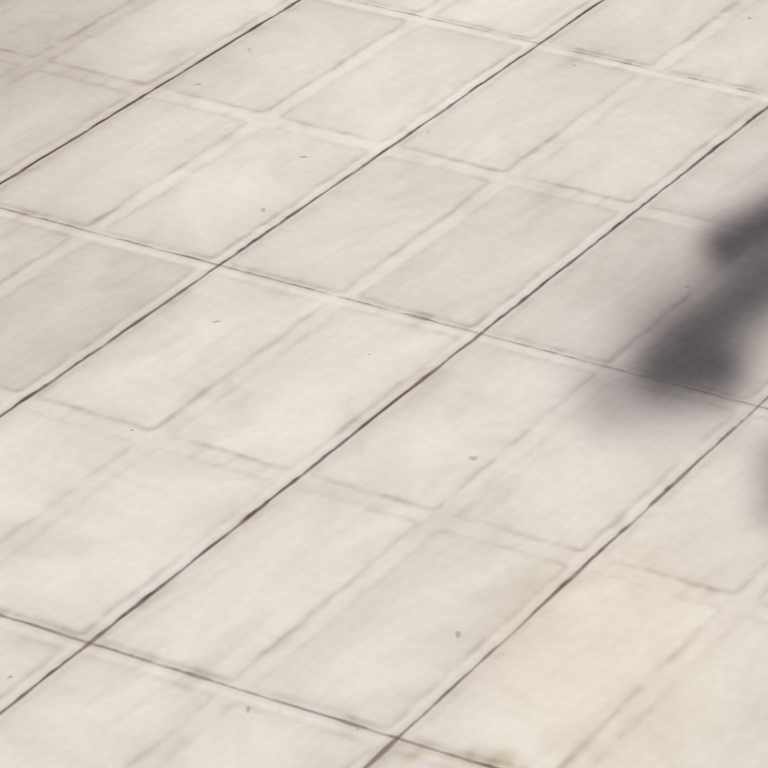
Write a Shadertoy shader that draws this texture.

```glsl
// Pale concrete paving seen at an angle: slabs of 2 x 2 recessed panels with dark joints.
// A projective map gives slab coordinates; rounded boxes form the panels, layered sines
// and cellular pits give the wear, and soft capsules lay a shadow over the right side.

float hash(vec2 p) {
    p = fract(p * vec2(0.1031, 0.1137));
    p += dot(p, p.yx + 33.33);
    return fract((p.x + p.y) * p.x * 97.0);
}

// Warped, rotated sine layers, roughly -1 to 1
float mottle(vec2 p, int layers) {
    float sum = 0.0, amp = 0.5;
    for (int i = 0; i < layers; i++) {
        p = mat2(0.8, 0.6, -0.6, 0.8) * p * 1.7 + 1.3;
        p += 0.8 * sin(p.yx * 0.7 + float(i));
        sum += amp * sin(p.x) * cos(p.y * 1.1);
        amp *= 0.72;
    }
    return sum;
}

// Sparse dark pits, one candidate per cell
float pits(vec2 p) {
    vec2 cell = floor(p);
    vec2 centre = 0.3 + 0.4 * vec2(hash(cell + 3.0), hash(cell + 17.0));
    float radius = 0.04 + 0.08 * hash(cell + 41.0);
    float d = length(fract(p) - centre);
    return step(0.94, hash(cell + 7.0)) * (1.0 - smoothstep(radius * 0.3, radius, d));
}

float roundedBox(vec2 p, vec2 halfSize, float r) {
    vec2 d = abs(p) - halfSize + r;
    return length(max(d, 0.0)) + min(max(d.x, d.y), 0.0) - r;
}

// Soft capsule from a to b
float softCapsule(vec2 p, vec2 a, vec2 b, float r) {
    vec2 ab = b - a;
    float d = length(p - a - ab * clamp(dot(p - a, ab) / dot(ab, ab), 0.0, 1.0)) / r;
    return exp(-d * d);
}

void mainImage(out vec4 fragColor, in vec2 fragCoord) {
    vec2 uv = fragCoord / iResolution.xy;
    vec2 q = vec2(uv.x, 1.0 - uv.y);
    float soft = 0.001 + 0.6 / iResolution.y;

    // Canvas to slab plane: x counts the long joints, y the cross joints
    mat3 plane = mat3(0.332, 0.0788, -0.03, -0.5254, 0.2897, -0.135, 0.6185, 0.4362, 1.0);
    vec3 h = inverse(plane) * vec3(q, 1.0);
    vec2 g = h.xy / h.z;
    vec2 size = vec2(0.275, 0.513);
    vec2 p = g * size;

    // Surface noise, streaked along the slabs
    float clouds = mottle(p * vec2(16.0, 10.0), 5);
    float grain = mottle(p * vec2(170.0, 130.0), 4);
    float wobble = mottle(p * 30.0 + 9.0, 4);
    float patches = mottle(p * vec2(42.0, 30.0) + 57.0, 3);

    // Recessed panels between pale ridges
    vec2 panel = floor(g * 2.0), slab = floor(g);
    vec2 local = (fract(g * 2.0) - 0.5) * size * 0.5;
    float box = roundedBox(local, size * 0.25 - vec2(0.0085, 0.0095), 0.007) + 0.0016 * wobble;
    float inside = 1.0 - smoothstep(-0.004, 0.004, box);
    vec3 ridge = vec3(0.885, 0.85, 0.815) - 0.03 * smoothstep(0.0, 0.8, patches);
    vec3 face = vec3(0.885, 0.855, 0.818) + 0.03 * (hash(panel + 50.0) - 0.5);
    face += 0.035 * (hash(slab + 20.0) - 0.5);
    vec3 col = mix(ridge, face, inside);

    // Grimy panel borders, stronger on the lower right sides and broken by patches
    float side = smoothstep(-0.06, 0.09, local.x + 0.5 * local.y);
    float rim = exp(-pow((box + 0.001) / 0.0036, 2.0));
    float grime = exp(-abs(box) / 0.018) * inside;
    col -= vec3(0.08, 0.085, 0.085) * rim * (0.3 + 0.7 * side) * clamp(0.7 + 0.9 * patches, 0.1, 1.4);
    col -= vec3(0.035, 0.04, 0.04) * grime * (0.7 + 0.6 * wobble);

    // Stains, grain and pits
    col += vec3(0.026, 0.029, 0.031) * clouds + 0.013 * grain;
    col -= vec3(0.03, 0.033, 0.035) * smoothstep(0.2, 1.0, mottle(p * vec2(20.0, 8.0) + 31.0, 4));
    col = mix(col, vec3(0.62, 0.55, 0.51), 0.5 * pits(p * 22.0 + 0.2 * wobble));

    // Joints: broken dark cores with a pale lip beside them
    vec2 s = (g - round(g)) * size + 0.0009 * wobble;
    float longJoint = abs(s.x - 0.003);
    float crossJoint = abs(s.y + 0.004);
    float longWidth = max(0.0014 + 0.0011 * patches, 0.0004);
    float crossWidth = max(0.0012 + 0.001 * patches, 0.0003);
    float longDepth = clamp(0.78 - 0.22 * max(round(g.x), 0.0) + 0.35 * wobble, 0.25, 0.95);
    float crossDepth = clamp(0.42 + 0.2 * round(g.y) + 0.45 * wobble, 0.05, 0.85);
    float lip = exp(-pow((s.x + 0.006) / 0.004, 2.0)) + exp(-pow((s.y - 0.004) / 0.004, 2.0));
    col += 0.025 * lip;
    col -= 0.08 * longDepth * exp(-longJoint / 0.005) + 0.08 * crossDepth * exp(-crossJoint / 0.006);
    float crossCore = 1.0 - smoothstep(crossWidth - soft, crossWidth + soft, crossJoint);
    float longCore = 1.0 - smoothstep(longWidth - soft, longWidth + soft, longJoint);
    col = mix(col, vec3(0.46, 0.40, 0.38), crossCore * crossDepth);
    col = mix(col, vec3(0.36, 0.30, 0.28), longCore * longDepth);

    // Greyer far corner and left edge, bright far slabs, slightly warm near corner
    col -= vec3(0.09, 0.095, 0.095) * smoothstep(0.4, 0.02, length(q * vec2(1.0, 0.95)));
    col -= 0.045 * softCapsule(q, vec2(0.0, 0.43), vec2(0.16, 0.37), 0.08);
    col += 0.03 * softCapsule(q, vec2(0.18, 0.25), vec2(0.58, 0.08), 0.1);
    col -= vec3(0.0, 0.006, 0.03) * smoothstep(0.3, 0.05, length(q - vec2(0.8, 0.87)));
    col -= vec3(0.08, 0.1, 0.13) * softCapsule(q, vec2(0.53, 0.98), vec2(0.66, 0.99), 0.014) * (0.7 + patches);

    // Blurred shadow: layers multiply the light that is left
    float light = 1.0 - 0.75 * softCapsule(q, vec2(0.865, 0.48), vec2(0.93, 0.475), 0.04);
    light *= 1.0 - 0.8 * softCapsule(q, vec2(0.9, 0.44), vec2(1.03, 0.34), 0.05);
    light *= 1.0 - 0.85 * softCapsule(q, vec2(0.95, 0.32), vec2(1.03, 0.275), 0.036);
    light *= 1.0 - 0.32 * softCapsule(q, vec2(0.8, 0.515), vec2(0.93, 0.5), 0.05);
    light *= 1.0 - 0.22 * softCapsule(q, vec2(0.87, 0.43), vec2(1.03, 0.33), 0.1);
    light *= 1.0 - 0.4 * softCapsule(q, vec2(1.02, 0.60), vec2(1.02, 0.65), 0.04);
    col = mix(vec3(0.31, 0.285, 0.30) + 0.015 * grain, col, light);

    fragColor = vec4(clamp(col, 0.0, 1.0), 1.0);
}
```
